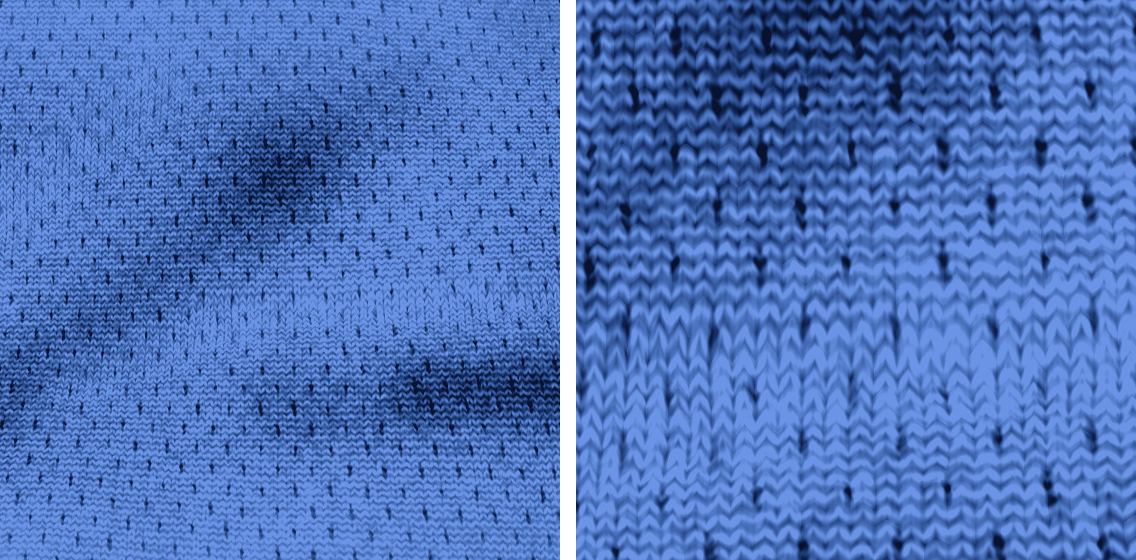
Left: the whole. Right: its middle third, enlarged.
Give the GLSL for this texture, as a WebGL 2 fragment shader.

```glsl
#version 300 es
precision highp float;
// Draped blue sports mesh: knitted chevron stitches, staggered eyelets and soft folds.

uniform vec2 u_resolution;
out vec4 fragColor;

const vec2 EYELETS = vec2(18.6, 29.0);         // eyelet columns and rows on the canvas
const vec2 STITCHES_PER_EYELET = vec2(4.0, 3.0);

float hash(vec2 p) {
    vec3 q = fract(vec3(p.xyx) * 0.1031);
    q += dot(q, q.yzx + 33.33);
    return fract((q.x + q.y) * q.z);
}

float valueNoise(vec2 p) {
    vec2 cell = floor(p);
    vec2 f = fract(p);
    f = f * f * (3.0 - 2.0 * f);
    float low = mix(hash(cell), hash(cell + vec2(1.0, 0.0)), f.x);
    float high = mix(hash(cell + vec2(0.0, 1.0)), hash(cell + 1.0), f.x);
    return mix(low, high, f.y);
}

// Soft band around the segment from a to b
float fold(vec2 p, vec2 a, vec2 b, float width) {
    vec2 along = b - a;
    float t = clamp(dot(p - a, along) / dot(along, along), 0.0, 1.0);
    vec2 away = (p - a - along * t) / width;
    return exp(-dot(away, away));
}

// Shaded hollows of the cloth
float hollows(vec2 p) {
    float diagonal = 0.32 * fold(p, vec2(0.17, 0.43), vec2(0.50, 0.66), 0.095);
    float upper = 0.22 * fold(p, vec2(0.50, 0.70), vec2(0.72, 0.82), 0.095);
    float lower = 0.27 * fold(p, vec2(0.50, 0.27), vec2(1.02, 0.29), 0.085);
    float deepest = 0.32 * fold(p, vec2(0.76, 0.31), vec2(1.05, 0.31), 0.065);
    float leftEdge = 0.26 * fold(p, vec2(-0.04, 0.22), vec2(0.04, 0.34), 0.07);
    return diagonal + upper + lower + deepest + leftEdge;
}

// Crests where the courses turn away and the vertical wales show
float crests(vec2 p) {
    float middle = fold(p, vec2(0.38, 0.43), vec2(1.0, 0.46), 0.040);
    float left = fold(p, vec2(0.0, 0.61), vec2(0.28, 0.84), 0.070);
    float low = 0.7 * fold(p, vec2(0.15, 0.31), vec2(0.40, 0.41), 0.050);
    return clamp(middle + left + low, 0.0, 1.0);
}

// Cloth coordinates in eyelet cells, bent by perspective and by the folds
vec2 drape(vec2 p, float crest) {
    vec2 cloth = p;
    cloth.x = 0.5 + (p.x - 0.5) * (1.0 + 0.24 * (p.y - 0.5));
    cloth.x += 0.045 * (valueNoise(p * 2.3 + 4.0) - 0.5);
    cloth.y = p.y * (0.89 + 0.15 * p.y) + 0.010 * crest;
    cloth.y += 0.06 * (valueNoise(p * 2.0 + 9.0) - 0.5);
    cloth += 0.004 * (vec2(valueNoise(p * 22.0), valueNoise(p * 22.0 + 50.0)) - 0.5);
    return cloth * EYELETS;
}

// Signed relief of the knitted loops, about zero on average
float knit(vec2 stitch, float crest) {
    float wale = abs(fract(stitch.x) - 0.5);
    float course = stitch.y + wale * mix(0.85, 1.5, crest);
    float rib = cos(6.2832 * (fract(course) - 0.5));
    float groove = smoothstep(0.30, 0.50, wale) - 0.3;
    float core = smoothstep(0.14, 0.0, wale) - 0.14;
    float relief = rib * mix(0.17, 0.11, crest);
    relief -= groove * mix(0.10, 0.22, crest) + core * 0.07;
    float fibres = valueNoise(vec2(stitch.x * 4.0, course * 3.0)) - 0.5;
    float loopTone = hash(vec2(floor(stitch.x), floor(course))) - 0.5;
    return relief + 0.34 * fibres + 0.14 * loopTone;
}

// Narrow upright openings, each second row shifted by half a cell
float eyelet(vec2 cloth) {
    float row = floor(cloth.y);
    float x = cloth.x + 0.5 * mod(row, 2.0);
    vec2 id = vec2(floor(x), row);
    vec2 local = vec2(fract(x), fract(cloth.y)) - 0.5;
    local.x += 0.09 * (hash(id) - 0.5) + 0.05 * local.y;
    local.x += 0.05 * (valueNoise(cloth * vec2(9.0, 8.0)) - 0.5);
    vec2 radius = vec2(0.062, 0.33) * mix(0.75, 1.2, hash(id + 17.0));
    return (1.0 - smoothstep(0.4, 1.35, length(local / radius))) * mix(0.75, 1.0, hash(id + 5.0));
}

// Blend through the dye shades from deep shadow to lit yarn
vec3 dye(float tone) {
    vec3 shades[6] = vec3[6](
        vec3(0.03, 0.07, 0.18), vec3(0.06, 0.14, 0.32), vec3(0.13, 0.25, 0.49),
        vec3(0.22, 0.36, 0.63), vec3(0.30, 0.46, 0.76), vec3(0.42, 0.58, 0.90));
    vec3 color = shades[0];
    for (int i = 1; i < 6; i++) {
        color = mix(color, shades[i], clamp(tone * 5.0 - float(i - 1), 0.0, 1.0));
    }
    return color;
}

void main() {
    vec2 p = gl_FragCoord.xy / u_resolution;
    float crest = crests(p);
    float shadow = hollows(p);
    vec2 cloth = drape(p, crest);

    // Far and near edges fall slightly out of focus
    float focus = 1.0 - 0.45 * smoothstep(0.25, 0.52, abs(p.y - 0.46));
    float tone = 0.86 - shadow + 0.04 * crest;
    tone += 0.18 * (valueNoise(p * 4.0 + 2.0) - 0.5);
    tone += knit(cloth * STITCHES_PER_EYELET, crest) * focus * (1.15 + 0.4 * shadow);
    tone -= eyelet(cloth) * mix(0.66, 0.42, crest) * mix(0.45, 1.0, focus);

    fragColor = vec4(dye(clamp(tone, 0.0, 1.0)), 1.0);
}
```
